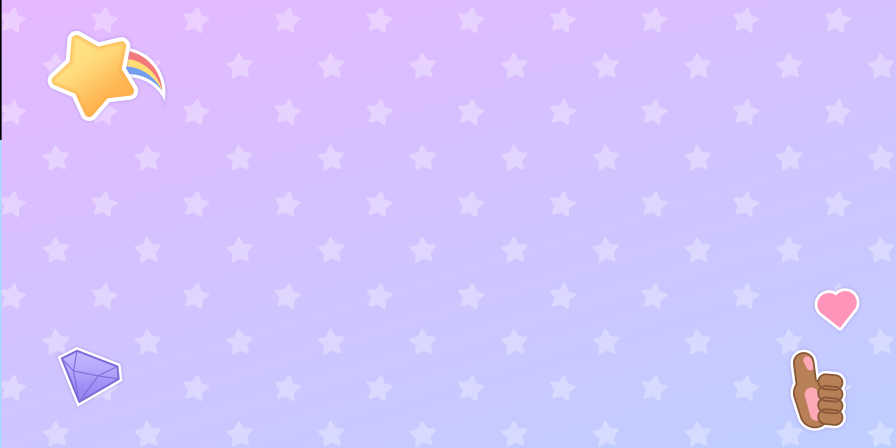
Give the GLSL for this background, as a Shadertoy shader.

```glsl
// Pastel lilac gradient with a lattice of pale stars and a few white-edged stickers.

const float PI = 3.14159265;
const vec3 WHITE = vec3(1.0);
const vec3 BROWN = vec3(0.72, 0.50, 0.34);
const vec3 DARK_BROWN = vec3(0.53, 0.34, 0.22);
const vec3 PAD_PINK = vec3(0.99, 0.66, 0.71);

vec2 rotate(vec2 p, float angle) {
    float c = cos(angle), s = sin(angle);
    return vec2(c * p.x + s * p.y, c * p.y - s * p.x);
}

// Distance functions
float segment(vec2 p, vec2 a, vec2 b) {
    vec2 ab = b - a;
    return length(p - a - ab * clamp(dot(p - a, ab) / dot(ab, ab), 0.0, 1.0));
}

float star(vec2 p, float radius, float notchRatio, float tilt) {
    float angle = atan(p.y, p.x) - tilt;
    angle = abs(mod(angle + PI / 5.0, PI * 0.4) - PI / 5.0);
    vec2 tip = vec2(radius, 0.0);
    vec2 edge = radius * notchRatio * vec2(cos(PI / 5.0), sin(PI / 5.0)) - tip;
    vec2 w = length(p) * vec2(cos(angle), sin(angle)) - tip;
    float along = clamp(dot(w, edge) / dot(edge, edge), 0.0, 1.0);
    return length(w - edge * along) * sign(edge.y * w.x - edge.x * w.y);
}

float heart(vec2 p) {
    p.x = abs(p.x);
    if (p.x + p.y > 1.0) return length(p - vec2(0.25, 0.75)) - sqrt(2.0) / 4.0;
    vec2 a = p - vec2(0.0, 1.0), b = p - 0.5 * max(p.x + p.y, 0.0);
    return sqrt(min(dot(a, a), dot(b, b))) * sign(p.x - p.y);
}

// Layering
float cover(float d, float pixel) { return clamp(0.5 - d / pixel, 0.0, 1.0); }

vec3 paint(vec3 base, vec3 ink, float d, float pixel) {
    return mix(base, ink, cover(d, pixel));
}

vec3 sticker(vec3 base, vec3 fill, float d, float border, float pixel) {
    base = mix(base, vec3(0.62, 0.55, 0.85), 0.25 * smoothstep(border + 0.8, border, d));
    base = paint(base, WHITE, d - border, pixel);
    return paint(base, fill, d, pixel);
}

vec3 background(vec2 p, float pixel) {
    float t = 0.0062 * (100.0 - p.y) + 0.0019 * p.x;
    vec3 color = mix(vec3(0.90, 0.72, 1.0), vec3(0.745, 0.81, 1.0), t);
    // Staggered star lattice
    vec2 spacing = vec2(20.46, 10.27);
    vec2 q = p - vec2(2.75, 95.4);
    float odd = mod(round(q.y / spacing.y), 2.0);
    q.x -= odd * 0.48 * spacing.x;
    q -= spacing * round(q / spacing);
    float d = star(q, 2.75, 0.52, mix(1.40, 1.65, odd)) - 0.3;
    return mix(color, WHITE, 0.3 * cover(d, pixel));
}

vec3 shootingStar(vec3 color, vec2 p, float pixel) {
    // Rainbow tail between two arcs
    float outer = length(p - vec2(26.8, 79.4)) - 9.4;
    float inner = length(p - vec2(28.65, 73.96)) - 9.5;
    float tail = max(max(outer, -inner), 27.0 - p.x);
    float band = outer / min(outer - inner, -0.01);
    vec3 stripe = mix(vec3(0.95, 0.48, 0.49), vec3(1.0, 0.87, 0.46), smoothstep(0.30, 0.38, band));
    stripe = mix(stripe, vec3(0.45, 0.62, 0.94), smoothstep(0.63, 0.71, band));
    color = sticker(color, stripe, tail, 0.7, pixel);
    // Rounded golden body
    vec2 q = p - vec2(21.1, 83.5);
    float d = star(q, 8.6, 0.58, 0.803) - 1.1;
    float shade = smoothstep(-6.0, 8.0, 0.6 * q.x - 0.8 * q.y);
    vec3 gold = mix(vec3(1.0, 0.88, 0.51), vec3(1.0, 0.70, 0.31), shade);
    gold = mix(gold, vec3(0.98, 0.68, 0.28), 0.5 * smoothstep(-1.3, 0.0, d));
    return sticker(color, gold, d, 0.9, pixel);
}

vec3 gem(vec3 color, vec2 p, float pixel) {
    vec2 rim[5] = vec2[5](vec2(13.8, 20.0), vec2(17.2, 21.7), vec2(26.2, 18.2),
                          vec2(26.5, 15.4), vec2(17.7, 10.3));
    vec2 left = vec2(16.4, 17.2), right = vec2(21.9, 16.1);
    float body = -100.0, edges = 100.0;
    float facets = min(segment(p, left, right), segment(p, rim[4], right));
    for (int i = 0; i < 5; i++) {
        vec2 a = rim[i], b = rim[(i + 1) % 5];
        vec2 side = normalize(b - a);
        body = max(body, dot(p - a, vec2(-side.y, side.x)));
        edges = min(edges, segment(p, a, b));
        facets = min(facets, segment(p, a, (i == 2 || i == 3) ? right : left));
    }
    vec3 violet = mix(vec3(0.60, 0.53, 0.95), vec3(0.75, 0.70, 1.0), smoothstep(11.0, 21.0, p.y));
    color = sticker(color, violet, body, 0.75, pixel);
    return paint(color, vec3(0.49, 0.41, 0.84), min(facets - 0.12, edges - 0.22), pixel);
}

vec3 thumbsUp(vec3 color, vec2 p, float pixel) {
    float thumb = segment(p, vec2(179.4, 19.0), vec2(180.2, 12.8)) - 2.2;
    float palm = segment(p, vec2(180.5, 12.3), vec2(181.9, 7.9)) - 3.3;
    float fingers = 100.0, creases = 100.0;
    for (int i = 0; i < 4; i++) {
        float y = 14.8 - 2.6 * float(i);
        float finger = segment(p, vec2(184.3, y), vec2(186.4, y - 0.2)) - 1.65;
        fingers = min(fingers, finger);
        creases = min(creases, abs(finger));
    }
    float hand = min(min(thumb, palm), fingers);
    color = sticker(color, BROWN, hand, 0.75, pixel);
    float pads = min(segment(p, vec2(180.2, 19.6), vec2(180.9, 18.2)) - 0.9,
                     segment(p, vec2(181.1, 12.0), vec2(182.3, 7.6)) - 1.5);
    color = paint(color, PAD_PINK, pads, pixel);
    color = paint(color, BROWN, fingers, pixel);
    return paint(color, DARK_BROWN, min(creases, abs(hand)) - 0.2, pixel);
}

void mainImage(out vec4 fragColor, in vec2 fragCoord) {
    // Canvas is 200 by 100 units
    float pixel = 100.0 / iResolution.y;
    vec2 p = fragCoord * pixel;
    vec3 color = background(p, pixel);
    color = shootingStar(color, p, pixel);
    color = gem(color, p, pixel);
    float love = 7.3 * heart(rotate(p - vec2(187.5, 26.8), 0.12) / 7.3);
    color = sticker(color, vec3(1.0, 0.58, 0.73), love, 0.6, pixel);
    color = thumbsUp(color, p, pixel);
    // Thin strip on the left edge
    vec3 strip = mix(vec3(0.67, 0.85, 1.0), vec3(0.0), cover(68.75 - p.y, pixel));
    color = paint(color, strip, p.x - 0.36, pixel);
    fragColor = vec4(color, 1.0);
}
```
